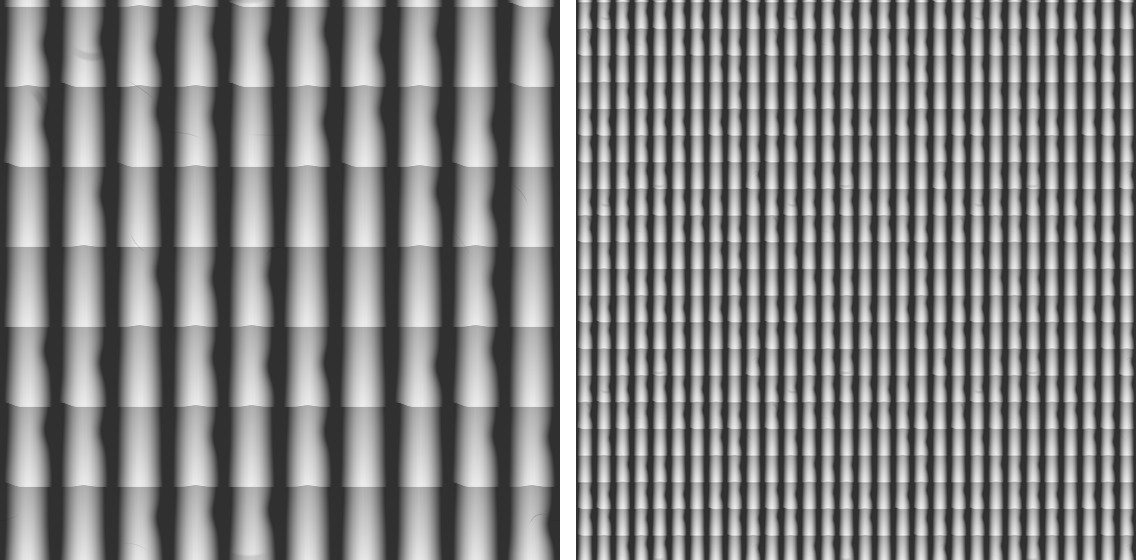
Left: one tile. Right: repeated 3 by 3.
A three.js fragment shader for this texture map:

```glsl
// Grey height map of tapered, overlapping barrel roof tiles, 10 across and 7 down.
// Each tile is a parabolic arch that brightens toward its lower lip; hashed tiles
// get a dented flank or a worn lip, and a few wrapped scratches cross the roof.
#define GRID vec2(10.0, 7.0)
#define ROW_PHASE 0.091
#define GAP_TONE 0.19
#define CREST_TOP 0.69
#define CREST_LIP 0.93
#define HALF_TOP 0.375
#define HALF_LIP 0.42
#define DENT_DEPTH 0.075
#define LIP_SOFTNESS 0.012
#define SCRATCHES 14
#define SCRATCH_DARKNESS 0.13

varying vec2 vUv;

float hash(vec2 p) {
  vec3 q = fract(vec3(p.xyx) * 0.1031);
  q += dot(q, q.yzx + 33.33);
  return fract((q.x + q.y) * q.z);
}

float tileHash(vec2 id, float seed) {
  return hash(mod(id, GRID) + seed);
}

// x: 1 for a dented flank, y: 1 for a worn left corner
vec2 wearKind(vec2 id) {
  float h = tileHash(id, 17.0);
  return vec2(step(0.48, h), step(0.74, h));
}

// Height of the lower lip above the row line
float lipHeight(vec2 id, float x) {
  vec2 wear = wearKind(id);
  float hump = 0.02 * exp(-x * x / 0.02);
  float corner = 0.055 * (1.0 - smoothstep(-0.43, -0.12, x));
  return wear.x * mix(hump, corner, wear.y);
}

// Tone of one tile; t runs from its lip (0) to its upper end (1)
float tileTone(vec2 id, float x, float t) {
  vec2 wear = wearKind(id);
  float vary = tileHash(id, 41.0);
  x -= (vary - 0.5) * 0.024;

  float halfWidth = mix(HALF_LIP, HALF_TOP, t);
  halfWidth += 0.005 * sin(6.2832 * (t + vary));

  // Right flank caves in, then swells again below the dent
  float d = (t - mix(0.48, 0.72, vary)) / 0.19;
  float s = (t - 0.12) / 0.16;
  float flank = 0.012 * exp(-s * s) - DENT_DEPTH * exp(-d * d);
  halfWidth += wear.x * flank * step(0.0, x);
  halfWidth += wear.y * 0.015 * exp(-s * s) * step(x, 0.0);

  float u = x / halfWidth;
  float arch = max(0.0, 1.0 - u * u);
  arch *= 1.05 * arch / (arch + 0.05);

  // Faint lengthwise grain
  float grain = 0.006 * sin(x * 70.0 + vary * 40.0) * sin(x * 31.0 + t * 2.0);
  float crest = mix(CREST_LIP, CREST_TOP, t) + grain;
  return mix(GAP_TONE, crest, arch);
}

// Bent, tapering marks; every fifth one is a broad smudge
float scratches(vec2 uv) {
  float mark = 0.0;
  for (int i = 0; i < SCRATCHES; i++) {
    float n = float(i);
    vec2 center = vec2(hash(vec2(n, 3.7)), hash(vec2(n, 9.2)));
    vec2 q = fract(uv - center + 0.5) - 0.5;
    float angle = mix(-1.4, 0.5, hash(vec2(n, 14.6)));
    float c = cos(angle);
    float s = sin(angle);
    q = vec2(c * q.x + s * q.y, c * q.y - s * q.x);

    float broad = step(mod(n, 5.0), 0.5);
    float reach = mix(0.022, 0.045, hash(vec2(n, 21.3)));
    float along = q.x / reach;
    float bend = (hash(vec2(n, 28.1)) - 0.5) * 0.03;
    float across = abs(q.y - bend * along * along);
    float width = mix(0.0012, 0.008, broad);
    float line = 1.0 - smoothstep(width * 0.4, width * 1.3, across);
    float fade = 1.0 - smoothstep(0.3, 1.0, abs(along));
    mark = max(mark, line * fade * mix(0.35, 1.0, hash(vec2(n, 35.8))));
  }
  return mark;
}

void main() {
  vec2 p = vUv * GRID + vec2(0.0, ROW_PHASE);
  vec2 id = floor(p);
  float x = fract(p.x) - 0.495;
  float t = fract(p.y);

  // Each lip overlaps the upper end of the tile below it
  float own = tileTone(id, x, t);
  float below = tileTone(id - vec2(0.0, 1.0), x, t + 1.0);
  float cover = smoothstep(0.0, LIP_SOFTNESS, t - lipHeight(id, x));
  float tone = mix(below, own, cover);

  tone *= 1.0 - SCRATCH_DARKNESS * scratches(vUv);
  gl_FragColor = vec4(vec3(tone), 1.0);
}
```
